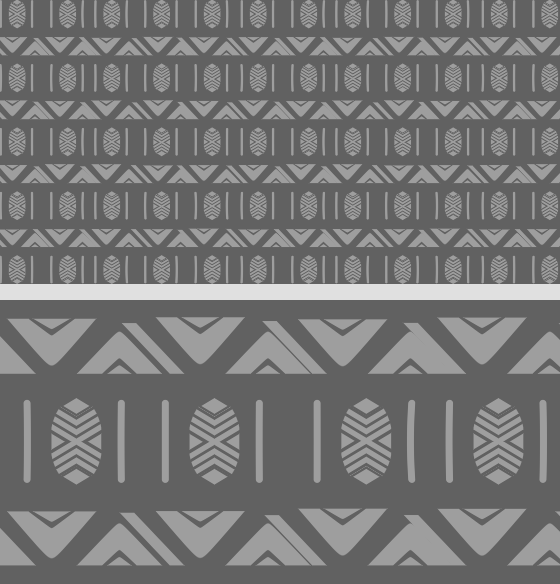
Top: the whole. Bottom: its middle third, enlarged.
This pattern is drawn by a Shadertoy shader. Its source:

```glsl
const vec3 GROUND = vec3(0.38);
const vec3 INK = vec3(0.62);
const float VIEW_HEIGHT = 390.0;    // design units down the canvas
const float ROW_PITCH = 87.75;
const float COLUMN_PITCH = 66.2;
const vec2 MEDALLION_START = vec2(22.5, 19.2);
const vec2 BAND_START = vec2(16.0, 63.5);
const vec2 MEDALLION_SIZE = vec2(12.0, 20.0);
const float CHEVRON_SLOPE = 0.6;
const float CHEVRON_PITCH = 4.3;
const float CHEVRON_HALF = 1.4;
const vec2 BAR_HALF = vec2(1.6, 19.0);
const float BAR_OFFSET = 21.5;
const float BAND_HALF = 12.5;
const float PEAK_OFFSET = 31.0;
const float SLASH_OFFSET = -22.5;
const float SLASH_LEAN = 0.95;
const float SLASH_HALF = 2.4;

// Uneven column spacing, repeating every five columns
const float MEDALLION_SHIFT[5] = float[5](1.0, 4.3, -1.4, 0.9, 4.0);
const float BAND_SHIFT[5] = float[5](1.0, 0.0, -2.4, 2.4, -0.8);

float hash(vec2 p) {
    vec3 q = fract(vec3(p.xyx) * 0.1031);
    q += dot(q, q.yzx + 33.33);
    return fract((q.x + q.y) * q.z);
}

int columnSlot(float column) {
    return int(mod(column, 5.0));
}

// Base on y = 0, apex towards +y, softened by rounding
float triangle(vec2 p, float halfWidth, float height, float rounding) {
    float x = sqrt(p.x * p.x + rounding * rounding);
    float side = (x * height + (p.y - height) * halfWidth) / length(vec2(halfWidth, height));
    return max(-p.y, side);
}

// Triangle with a smaller one set into its base
float notchedTriangle(vec2 p, vec2 size, vec2 notch, vec2 inset, float rounding) {
    float body = triangle(p, size.x, size.y, rounding);
    float cut = triangle(p + vec2(0.0, 1.0), notch.x, notch.y + 1.0, 0.5);
    return min(max(body, -cut), triangle(p, inset.x, inset.y, 0.5));
}

// Oval of chevrons around a cross, with a diamond at each end
float medallion(vec2 p, float crossShift) {
    float slant = length(vec2(1.0, CHEVRON_SLOPE));
    float rise = CHEVRON_SLOPE * abs(p.x);
    float level = abs(p.y - crossShift) - rise;
    float nearest = max(round(level / CHEVRON_PITCH), 0.0) * CHEVRON_PITCH;
    float chevrons = (abs(level - nearest) - CHEVRON_HALF) / slant;
    float sideWedges = (level + 3.2) / slant;
    float oval = (length(p / MEDALLION_SIZE) - 1.0) * MEDALLION_SIZE.x;
    float capLimit = (abs(p.y) - rise - 11.4) / slant;
    float body = max(max(min(chevrons, sideWedges), oval), max(capLimit, abs(p.x) - 11.4));
    float diamond = (abs(abs(p.y) - 16.2) + rise - 3.6) / slant;
    return min(body, diamond);
}

float bar(vec2 p, float bend) {
    p.x += bend * (p.y * p.y / 361.0 - 0.4);
    p.y -= clamp(p.y, -BAR_HALF.y + BAR_HALF.x, BAR_HALF.y - BAR_HALF.x);
    return length(p) - BAR_HALF.x;
}

float medallionRow(vec2 p) {
    vec2 pitch = vec2(COLUMN_PITCH, ROW_PITCH);
    vec2 cell = round((p - MEDALLION_START) / pitch);
    vec2 q = p - MEDALLION_START - cell * pitch;
    int slot = columnSlot(cell.x);
    q.x -= MEDALLION_SHIFT[slot];
    vec2 seed = vec2(float(slot), cell.y + 7.0);
    float crossShift = 2.0 * mod(cell.y, 2.0) * 0.5 + 1.5 * (hash(seed) - 0.5);
    float shape = medallion(q, crossShift);
    for (float side = -1.0; side <= 1.0; side += 2.0) {
        float bend = 1.6 * (hash(seed + side * 17.0 + 40.0) - 0.5);
        shape = min(shape, bar(q - vec2(side * BAR_OFFSET - 1.0, 0.0), bend));
    }
    return shape;
}

float triangleBand(vec2 p) {
    float row = round((p.y - BAND_START.y) / ROW_PITCH);
    float y = p.y - BAND_START.y - row * ROW_PITCH;
    float middle = round((p.x - BAND_START.x) / COLUMN_PITCH);
    float shape = VIEW_HEIGHT;
    for (float i = -1.0; i <= 1.0; i++) {
        float column = middle + i;
        int slot = columnSlot(column);
        float chance = hash(vec2(float(slot) + 23.0, row + 11.0));
        float x = p.x - BAND_START.x - column * COLUMN_PITCH - BAND_SHIFT[slot];

        vec2 valley = vec2(x, y + BAND_HALF + 2.0 * (chance - 0.5));
        shape = min(shape, notchedTriangle(valley, vec2(20.5, 24.0), vec2(12.0, 8.0), vec2(8.5, 5.0), 2.2));
        vec2 peak = vec2(x - PEAK_OFFSET, BAND_HALF - y);
        shape = min(shape, notchedTriangle(peak, vec2(19.5, 20.5), vec2(9.0, 7.5), vec2(5.5, 4.2), 1.2));

        float across = abs(x - SLASH_OFFSET - SLASH_LEAN * y) / length(vec2(1.0, SLASH_LEAN));
        float slash = max(across - SLASH_HALF, abs(y - chance) - BAND_HALF + chance);
        shape = min(shape, slash);
    }
    return shape;
}

void mainImage(out vec4 fragColor, in vec2 fragCoord) {
    float unit = VIEW_HEIGHT / iResolution.y;
    vec2 p = vec2(fragCoord.x, iResolution.y - fragCoord.y) * unit;
    float shape = min(medallionRow(p), triangleBand(p));
    float ink = 1.0 - smoothstep(-0.6 * unit, 0.6 * unit, shape);
    fragColor = vec4(mix(GROUND, INK, ink), 1.0);
}
```
